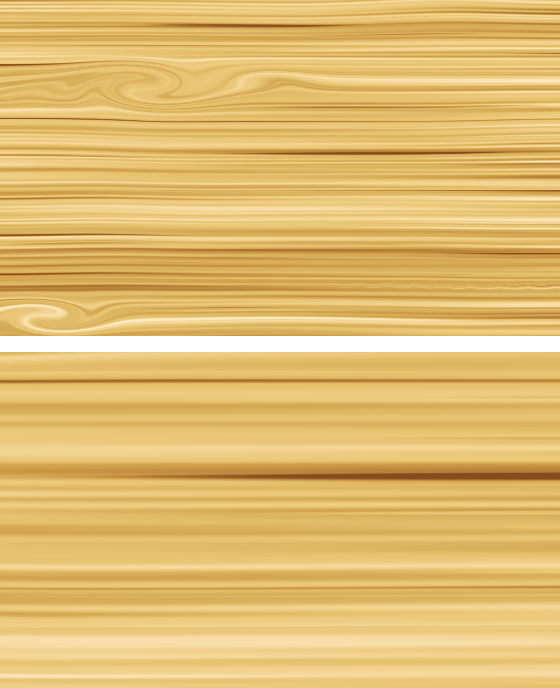
Top, the full canvas; bottom, a detail of the centre.
This texture is drawn by a Shadertoy shader. Its source:

```glsl
// Pale golden wood planking with fine horizontal grain and a few swirled knots.

float hash(vec2 p) {
    vec3 q = fract(vec3(p.xyx) * vec3(0.1031, 0.1030, 0.0973));
    q += dot(q, q.yzx + 33.33);
    return fract((q.x + q.y) * q.z);
}

// One row of smooth noise along x, shifted so that rows do not line up.
float rowNoise(float x, float row) {
    x += 37.0 * hash(vec2(row, 5.0));
    float cell = floor(x);
    return mix(hash(vec2(cell, row)), hash(vec2(cell + 1.0, row)),
               smoothstep(0.0, 1.0, x - cell));
}

// Streaky noise in -1..1.
float streaks(vec2 p) {
    p.y += 40.0;
    float row = floor(p.y);
    float n = mix(rowNoise(p.x, row), rowNoise(p.x, row + 1.0),
                  smoothstep(0.0, 1.0, p.y - row));
    return 2.0 * n - 1.0;
}

// Rotates the space inside a soft ellipse.
vec2 twirl(vec2 p, vec2 centre, vec2 radius, float turn) {
    vec2 d = (p - centre) / radius;
    float a = turn * exp(-dot(d, d));
    return centre + radius * (mat2(cos(a), sin(a), -sin(a), cos(a)) * d);
}

float knotMask(vec2 p, vec2 centre, vec2 radius) {
    vec2 d = (p - centre) / radius;
    return exp(-dot(d, d));
}

float grainTone(vec2 p) {
    // Knots, with finer grain fading out around them
    float calm = max(knotMask(p, vec2(0.42, 0.745), vec2(0.38, 0.06)),
                     knotMask(p, vec2(0.14, 0.055), vec2(0.16, 0.045)));
    float middle = smoothstep(0.0, 0.5, p.x) * smoothstep(1.7, 1.2, p.x);
    vec2 q = twirl(p, vec2(0.43, 0.745), vec2(0.14, 0.05), 3.6);
    q = twirl(q, vec2(0.21, 0.735), vec2(0.14, 0.04), 1.3);
    q = twirl(q, vec2(0.74, 0.757), vec2(0.13, 0.032), -1.7);
    q = twirl(q, vec2(0.14, 0.055), vec2(0.12, 0.04), 3.4);

    // Gentle drift of the fibres and a rippled seam
    q.y += 0.014 * streaks(vec2(p.x * 1.8, p.y * 5.0)) * (0.2 + 0.8 * middle);
    float seam = (p.y - 0.148) / 0.012;
    q.y += 0.002 * sin(p.x * 75.0) * exp(-seam * seam) * smoothstep(0.9, 1.1, p.x);

    // Broad, medium and hairline fibres
    float fine = (1.0 - 0.7 * calm) * mix(1.2, 0.9, middle);
    float tone = 0.45 * streaks(vec2(q.x * 0.5, q.y * 8.0));
    tone += 0.50 * streaks(vec2(q.x * 0.7 + 3.0, q.y * 27.0));
    tone += 0.70 * fine * streaks(vec2(q.x * 0.8 + 7.0, q.y * 74.0));
    tone += 1.15 * fine * streaks(vec2(q.x * 0.6 + 11.0, q.y * 165.0));

    // Sparse dark and bright hairlines
    float accent = streaks(vec2(q.x * 0.8 + 19.0, q.y * 125.0));
    tone -= 1.5 * fine * smoothstep(0.6, 0.9, accent);
    tone += 1.1 * fine * smoothstep(0.6, 0.9, -accent);

    // Darker bands near the bottom and the top edge
    float band = (p.y - 0.185) / 0.045;
    tone -= 0.55 * exp(-band * band) + 0.35 * smoothstep(0.95, 1.0, p.y);
    return tone + 0.14 + 0.1 * calm;
}

vec3 woodColour(float tone) {
    vec3 ramp[6] = vec3[6](
        vec3(0.70, 0.49, 0.21), vec3(0.81, 0.61, 0.28), vec3(0.85, 0.69, 0.36),
        vec3(0.90, 0.76, 0.43), vec3(0.93, 0.80, 0.51), vec3(0.96, 0.85, 0.62));
    float level = 2.8 + 1.9 * tone;
    vec3 colour = ramp[0];
    for (int i = 1; i < 6; i++)
        colour = mix(colour, ramp[i], clamp(level - float(i - 1), 0.0, 1.0));
    // Deepest lines turn brown, the brightest turn cream
    colour -= vec3(0.11, 0.13, 0.06) * clamp(-level, 0.0, 1.5);
    return colour + vec3(0.02, 0.05, 0.10) * clamp(level - 5.0, 0.0, 1.3);
}

void mainImage(out vec4 fragColor, in vec2 fragCoord) {
    // Average a few samples per pixel to smooth the hairlines
    vec3 colour = vec3(0.0);
    for (int i = 0; i < 4; i++) {
        vec2 jitter = vec2(float(i % 2) - 0.5, float(i) / 3.0 - 0.5) * 0.5;
        colour += woodColour(grainTone((fragCoord + jitter) / iResolution.y));
    }
    fragColor = vec4(colour / 4.0, 1.0);
}
```
